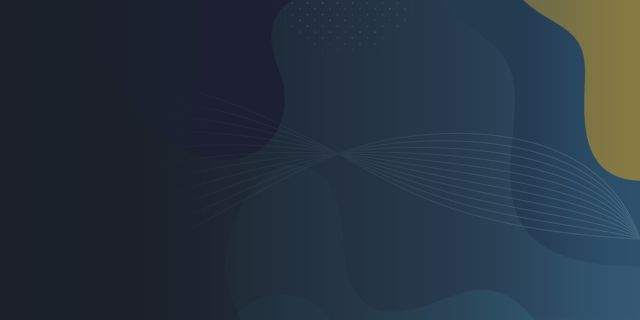
A Shadertoy shader for this background:

```glsl
// Dusky blue abstract background: flowing blobs, a gold corner, dots and a twisted ribbon of fine lines.

// Layout grid: the canvas is GRID units tall, y runs downward.
const float GRID = 384.0;
const float WIDTH = 768.0;
const int LINE_COUNT = 11;

const vec3 INK = vec3(0.105, 0.127, 0.165);
const vec3 SLATE = vec3(0.155, 0.235, 0.31);
const vec3 STEEL = vec3(0.20, 0.345, 0.455);
const vec3 NAVY = vec3(0.11, 0.127, 0.195);
const vec3 DEEP_BLUE = vec3(0.14, 0.23, 0.315);
const vec3 SEA_BLUE = vec3(0.175, 0.315, 0.425);
const vec3 OLIVE = vec3(0.43, 0.42, 0.28);
const vec3 GOLD = vec3(0.53, 0.48, 0.26);
const vec3 MIST = vec3(0.50, 0.62, 0.66);

float hash(vec2 p) {
    vec3 q = fract(vec3(p.xyx) * 0.1031);
    q += dot(q, q.yzx + 33.33);
    return fract((q.x + q.y) * q.z);
}

vec4 cubicWeights(float t) {
    float u = 1.0 - t;
    return vec4(u * u * u, 3.0 * u * u * t, 3.0 * u * t * t, t * t * t);
}

// Cubic curve as a function of one axis: returns (value, slope) at position s.
vec2 curveAt(float s, vec4 along, vec4 across) {
    float lo = 0.0, hi = 1.0;
    for (int i = 0; i < 16; i++) {
        float t = 0.5 * (lo + hi);
        if (dot(along, cubicWeights(t)) < s) lo = t; else hi = t;
    }
    float t = 0.5 * (lo + hi), u = 1.0 - t;
    vec3 rate = vec3(u * u, 2.0 * u * t, t * t);
    float run = dot(along.yzw - along.xyz, rate);
    float rise = dot(across.yzw - across.xyz, rate);
    return vec2(dot(across, cubicWeights(t)), rise / max(run, 0.001));
}

// Two curves joined end to end.
vec2 joinedCurve(float s, vec4 alongA, vec4 acrossA, vec4 alongB, vec4 acrossB) {
    return s < alongA.w ? curveAt(s, alongA, acrossA) : curveAt(s, alongB, acrossB);
}

float edgeDistance(float coord, vec2 edge) {
    return (coord - edge.x) / sqrt(1.0 + edge.y * edge.y);
}

// Coverage of the side where coord exceeds the edge.
float beyond(float coord, vec2 edge, float aa) {
    return smoothstep(-aa, aa, edgeDistance(coord, edge));
}

float navyBlob(vec2 p, float aa) {
    vec2 left = curveAt(p.y, vec4(0, 95, 190, 192), vec4(105, 106, 190, 268));
    vec2 right = joinedCurve(p.y, vec4(0, 22, 52, 88), vec4(350, 318, 322, 336),
                             vec4(88, 130, 190, 192), vec4(336, 352, 335, 268));
    return beyond(p.x, left, aa) * (1.0 - beyond(p.x, right, aa)) * beyond(192.0, vec2(p.y, 0), aa);
}

float blueBlob(vec2 p, float aa) {
    vec2 left = joinedCurve(p.y, vec4(0, 42, 50, 105), vec4(528, 565, 612, 617),
                            vec4(105, 190, 318, 320), vec4(617, 625, 556, 768));
    return beyond(p.x, left, aa) * beyond(320.0, vec2(p.y, 0), aa);
}

float goldBlob(vec2 p, float aa) {
    vec2 left = joinedCurve(p.y, vec4(0, 32, 30, 85), vec4(628, 660, 702, 702),
                            vec4(85, 130, 214, 217), vec4(702, 702, 688, 768));
    return beyond(p.x, left, aa) * beyond(217.0, vec2(p.y, 0), aa);
}

float hillBlob(vec2 p, float aa) {
    vec2 left = curveAt(p.y, vec4(315, 340, 362, 384), vec4(270, 270, 278, 290));
    vec2 peak = joinedCurve(p.x, vec4(270, 274, 310, 352), vec4(315, 260, 198, 198),
                            vec4(352, 400, 409, 412), vec4(198, 198, 250, 290));
    vec2 valley = joinedCurve(p.x, vec4(412, 415, 432, 470), vec4(290, 345, 374, 374),
                              vec4(470, 535, 580, 642), vec4(374, 374, 309, 384));
    return beyond(p.x, left, aa) * beyond(p.y, p.x < 412.0 ? peak : valley, aa);
}

// Fine lines blended between two guide curves that cross.
float ribbon(vec2 p, float aa) {
    vec2 guideA = joinedCurve(p.x, vec4(180, 260, 340, 409), vec4(300, 260, 210, 183),
                              vec4(409, 500, 715, 768), vec4(183, 150, 130, 287));
    vec2 guideB = joinedCurve(p.x, vec4(180, 260, 340, 409), vec4(100, 108, 150, 186),
                              vec4(409, 500, 570, 768), vec4(186, 238, 276, 287));
    float ink = 0.0;
    for (int i = 0; i < LINE_COUNT; i++) {
        vec2 guide = mix(guideA, guideB, float(i) / float(LINE_COUNT - 1));
        ink = max(ink, 1.0 - smoothstep(0.0, 0.5 + aa, abs(edgeDistance(p.y, guide))));
    }
    return ink * smoothstep(180.0, 290.0, p.x) * mix(0.06, 0.24, smoothstep(330.0, 720.0, p.x));
}

// Staggered dots fading out from the top edge.
float dots(vec2 p, float aa) {
    float row = floor(p.y / 7.0);
    vec2 q = vec2(p.x / 18.0 + 0.5 * mod(row, 2.0), p.y / 7.0);
    float dotMask = 1.0 - smoothstep(0.4, 0.9 + aa, length((fract(q) - 0.5) * vec2(18, 7)));
    float area = 1.0 - smoothstep(0.75, 1.0, length((p - vec2(415, -5)) / vec2(92, 76)));
    return dotMask * area * mix(0.10, 0.24, hash(floor(q)));
}

void mainImage(out vec4 fragColor, in vec2 fragCoord) {
    vec2 uv = fragCoord / iResolution.xy;
    vec2 p = vec2(uv.x * WIDTH, (1.0 - uv.y) * GRID);
    float aa = 0.75 * GRID / iResolution.y;

    // Base gradient with faint vertical bands
    vec3 color = mix(INK, SLATE, smoothstep(0.15, 0.8, uv.x));
    color = mix(color, STEEL, smoothstep(0.68, 1.02, uv.x));
    color += vec3(0.004, -0.005, 0.002) * (hash(vec2(floor(uv.x * 24.0), 3.0)) - 0.5);

    // Blobs
    color = mix(color, NAVY, navyBlob(p, aa) * smoothstep(60.0, 260.0, p.x));
    color = mix(color, mix(DEEP_BLUE, SEA_BLUE, smoothstep(600.0, 768.0, p.x)), blueBlob(p, aa));
    color += hillBlob(p, aa) * mix(vec3(0.008, 0.014, 0.015), vec3(0.012, 0.045, 0.045), smoothstep(380.0, 600.0, p.x));
    float mound = (1.0 - length((p - vec2(338, 400)) / vec2(62, 46))) * 46.0;
    color += vec3(0.002, 0.016, 0.014) * smoothstep(-aa, aa, mound);
    color = mix(color, mix(OLIVE, GOLD, smoothstep(620.0, 768.0, p.x)), goldBlob(p, aa));

    // Fine details
    color = mix(color, MIST, dots(p, aa));
    color = mix(color, MIST, ribbon(p, aa));
    fragColor = vec4(color, 1.0);
}
```
